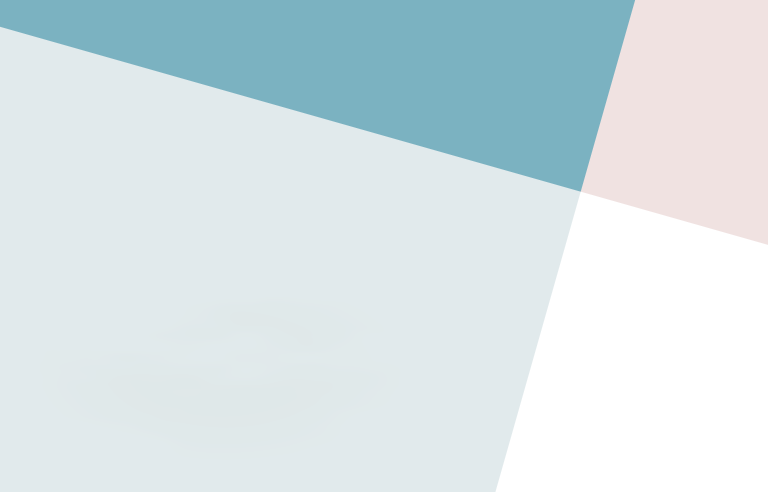
Reproduce this background procedurally as a WebGL 2 fragment shader.

```glsl
#version 300 es
precision highp float;

uniform vec2 u_resolution;
out vec4 outColor;

#define CROSSING vec2(1.1803, 0.6104)
#define TILT 0.2767
#define TEAL vec3(0.482, 0.698, 0.757)
#define PINK vec3(0.941, 0.886, 0.882)
#define MIST vec3(0.884, 0.919, 0.927)
#define WHITE vec3(1.0)
#define SMUDGE_CENTER vec2(0.45, 0.25)
#define SMUDGE_RADII vec2(0.48, 0.24)
#define SMUDGE_TINT vec3(0.876, 0.910, 0.913)

float hash(vec2 cell) {
  vec3 q = fract(vec3(cell.xyx) * 0.1031);
  q += dot(q, q.yzx + 33.33);
  return fract((q.x + q.y) * q.z);
}

float valueNoise(vec2 p) {
  vec2 cell = floor(p);
  vec2 f = fract(p);
  f = f * f * (3.0 - 2.0 * f);
  float low = mix(hash(cell), hash(cell + vec2(1.0, 0.0)), f.x);
  float high = mix(hash(cell + vec2(0.0, 1.0)), hash(cell + vec2(1.0, 1.0)), f.x);
  return mix(low, high, f.y);
}

float fbm(vec2 p) {
  float sum = 0.0;
  float weight = 0.5;
  for (int octave = 0; octave < 3; octave++) {
    sum += weight * valueNoise(p);
    p = p * 2.0 + 17.0;
    weight *= 0.5;
  }
  return sum;
}

// Antialiased step over one pixel, from a signed distance
float coverage(float dist, float pixel) {
  return clamp(dist / pixel + 0.5, 0.0, 1.0);
}

void main() {
  // Canvas height is one unit
  float pixel = 1.0 / u_resolution.y;
  vec2 p = gl_FragCoord.xy * pixel;

  // Two perpendicular edges through the crossing
  vec2 along = vec2(cos(TILT), -sin(TILT));
  vec2 across = vec2(sin(TILT), cos(TILT));
  float right = coverage(dot(p - CROSSING, along), pixel);
  float above = coverage(dot(p - CROSSING, across), pixel);

  // Faint stretched smudges on the pale panel
  float falloff = 1.0 - smoothstep(0.3, 1.0, length((p - SMUDGE_CENTER) / SMUDGE_RADII));
  float streaks = smoothstep(0.2, 0.6, fbm(p * vec2(4.0, 11.0)));
  vec3 mist = mix(MIST, SMUDGE_TINT, falloff * streaks);

  // Four panels
  vec3 upper = mix(TEAL, PINK, right);
  vec3 lower = mix(mist, WHITE, right);
  outColor = vec4(mix(lower, upper, above), 1.0);
}
```
